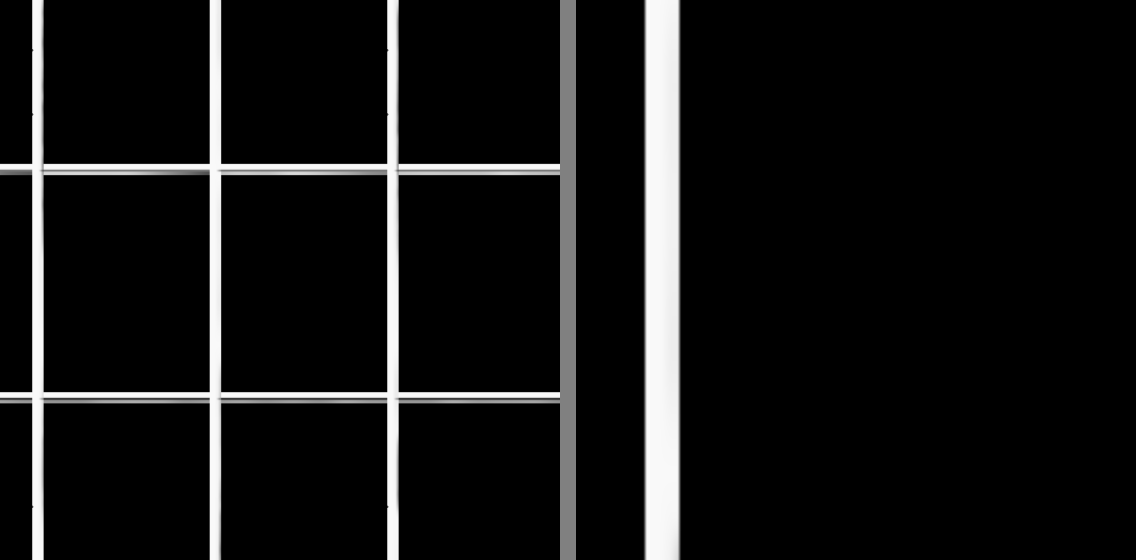
Left, the full canvas; right, a detail of the centre.
Give the GLSL for this pattern, as a WebGL 2 fragment shader.

```glsl
#version 300 es
precision highp float;
// Black panes divided by pale bars: three plain uprights and two grooved rails.
// Each bar is a distance band around a repeated centre line; noise along its
// length frays the right edge of uprights and the lower lip of rails.

uniform vec2 u_resolution;
out vec4 outColor;

const vec2  PITCH       = vec2(0.3170, 0.4076);  // spacing of uprights, rails
const vec2  FIRST_BAR   = vec2(0.0677, 0.2897);  // first upright x, first rail y
const vec2  BAR_WIDTH   = vec2(0.0204, 0.0200);
const float EDGE_BLUR   = 0.0014;
const vec3  PANE_COLOR  = vec3(0.0);
const vec3  BAR_COLOR   = vec3(0.975);
const float GROOVE_POS  = 0.60;                  // from top (0) to bottom (1) of rail
const float GROOVE_SIZE = 0.10;
const vec2  GROOVE_TONE = vec2(0.14, 0.48);      // lower rail, upper rail
const vec2  LIP_TONE    = vec2(0.70, 0.88);      // lower rail, upper rail
const float FRAY_SCALE  = 13.0;
const float FRAY_DEPTH  = 0.55;
const vec2  NICK_HEIGHT = vec2(0.7956, 0.9102);
const float NICK_RADIUS = 0.0032;

float hash(vec2 p) {
    p = fract(p * vec2(0.1031, 0.1137));
    p += dot(p, p.yx + 33.33);
    return fract((p.x + p.y) * p.x * 97.0);
}

// Smooth noise along one axis, independent for each seed.
float noise(float x, float seed) {
    float i = floor(x);
    float f = x - i;
    f = f * f * (3.0 - 2.0 * f);
    return mix(hash(vec2(i + 41.0, seed + 17.0)),
               hash(vec2(i + 42.0, seed + 17.0)), f);
}

float band(float d, float width, float blur) {
    return smoothstep(-blur, blur, 0.5 * width - abs(d));
}

// Brightness across a rail: bright top, dark groove, greyer lower lip.
float railTone(float depth, float x, float column, float row) {
    float upper = mod(row, 2.0);
    float along = fract((x - FIRST_BAR.x) / PITCH.x);
    float lip = mix(LIP_TONE.x, LIP_TONE.y, upper);
    lip -= 0.12 * noise(x * 21.0, row + 5.0);

    // The lip wears towards the right end of the first spans.
    float drag = smoothstep(0.45, 1.0, along) * clamp(1.0 - 0.45 * column, 0.0, 1.0);
    lip *= 1.0 - 0.6 * upper * drag;

    float tone = mix(1.0, lip, smoothstep(0.48, 0.68, depth));
    float offset = (depth - GROOVE_POS) / GROOVE_SIZE;
    float groove = exp(-offset * offset);
    return mix(tone, mix(GROOVE_TONE.x, GROOVE_TONE.y, upper), groove);
}

// Brightness across an upright, with grey patches down its right side.
float uprightTone(float side, float y, float column) {
    float patches = smoothstep(0.45, 0.85, noise(y * FRAY_SCALE * 0.5, column * 7.0));
    float grain = 0.55 + 0.45 * noise(y * FRAY_SCALE * 4.0, column * 7.0 + 3.0);
    float fray = patches * grain * smoothstep(0.18, 0.52, side);
    float streak = 0.06 * noise(y * FRAY_SCALE, column + 29.0) * smoothstep(-0.1, 0.3, side);
    return 1.0 - FRAY_DEPTH * fray - streak;
}

// Small dark chips on the left edge of every second upright.
float nicks(vec2 fromCentre, float y, float column) {
    float period = 2.0 * PITCH.y;
    float chip = 0.0;
    for (int i = 0; i < 2; i++) {
        float dy = mod(y - NICK_HEIGHT[i] + 0.5 * period, period) - 0.5 * period;
        float dist = length(vec2(fromCentre.x + 0.5 * BAR_WIDTH.x, dy));
        chip = max(chip, 1.0 - smoothstep(0.3 * NICK_RADIUS, NICK_RADIUS, dist));
    }
    return chip * (1.0 - mod(column, 2.0));
}

void main() {
    vec2 uv = gl_FragCoord.xy / u_resolution;
    float blur = max(EDGE_BLUR, 0.7 / min(u_resolution.x, u_resolution.y));

    // Nearest bar in each direction and the signed offset from its centre.
    vec2 grid = (uv - FIRST_BAR) / PITCH;
    vec2 bar = floor(grid + 0.5);
    vec2 offset = (grid - bar) * PITCH;

    // Rails
    float depth = 0.5 - offset.y / BAR_WIDTH.y;
    float rail = railTone(depth, uv.x, floor(grid.x), bar.y);
    float light = rail * band(offset.y, BAR_WIDTH.y, blur);

    // Uprights cross over the rails; a trace of the groove shows at the right.
    float side = offset.x / BAR_WIDTH.x;
    float upright = uprightTone(side, uv.y, bar.x);
    float crossing = exp(-pow((depth - GROOVE_POS) / GROOVE_SIZE, 2.0));
    upright *= 1.0 - 0.4 * crossing * smoothstep(0.0, 0.5, side);
    upright *= 1.0 - 0.7 * nicks(offset, uv.y, bar.x);
    light = mix(light, upright, band(offset.x, BAR_WIDTH.x, blur));

    outColor = vec4(mix(PANE_COLOR, BAR_COLOR, light), 1.0);
}
```
